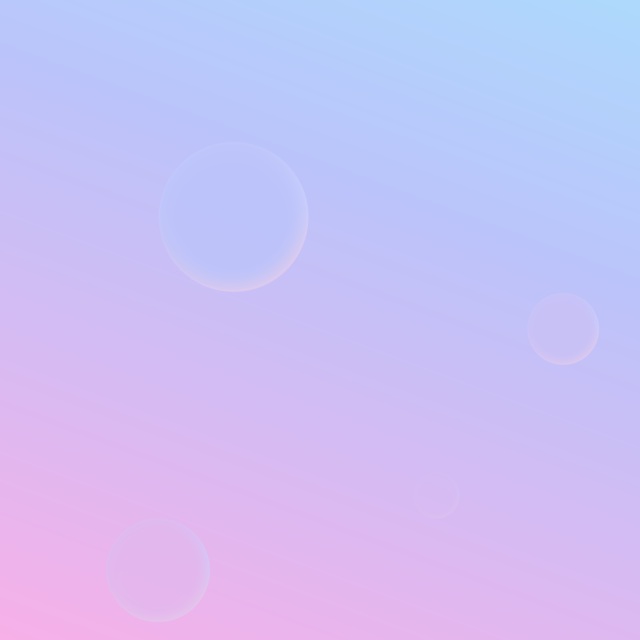
Reproduce this background procedurally as a Shadertoy shader.

```glsl
// Translucent soap bubbles drifting over a slanted pastel gradient.
// The sky blends five colours along one tilted axis; each bubble is a disc
// with a tinted core and a rim glow that is strongest at the lower right.

// Sky colour from pink (t = 0, lower left) to pale cyan (t = 1, upper right)
vec3 skyGradient(float t) {
    vec3 color = mix(vec3(0.97, 0.69, 0.91), vec3(0.86, 0.725, 0.945), clamp(t / 0.29, 0.0, 1.0));
    color = mix(color, vec3(0.80, 0.745, 0.96), clamp((t - 0.29) / 0.17, 0.0, 1.0));
    color = mix(color, vec3(0.735, 0.765, 0.98), clamp((t - 0.46) / 0.20, 0.0, 1.0));
    return mix(color, vec3(0.68, 0.85, 0.99), clamp((t - 0.66) / 0.34, 0.0, 1.0));
}

// Lay one bubble over the sky; shape = centre, radius, rim strength
vec3 addBubble(vec3 color, vec2 p, vec4 shape, vec4 core, float pixel) {
    vec2 offset = p - shape.xy;
    float dist = length(offset);
    float q = dist / shape.z;
    vec2 dir = offset / max(dist, 0.0001);
    float inside = 1.0 - smoothstep(-pixel, pixel, dist - shape.z);

    // Tinted core
    vec3 film = mix(color, core.rgb, core.a);

    // Wide inner glow, plus a thin bright line around the whole edge
    float facing = smoothstep(-0.7, 1.0, dot(dir, vec2(0.68, -0.73)));
    float glow = pow(smoothstep(0.62, 1.03, q), 2.0) * mix(0.15, 0.72, facing);
    float line = smoothstep(0.95, 1.0, q) * 0.16;
    vec3 rimColor = mix(vec3(0.80, 0.82, 0.99), vec3(0.89, 0.80, 0.92),
                        smoothstep(0.35, -0.65, dir.y));
    film = mix(film, rimColor, clamp((glow + line) * shape.w, 0.0, 1.0));

    return mix(color, film, inside);
}

void mainImage(out vec4 fragColor, in vec2 fragCoord) {
    vec2 uv = fragCoord / iResolution.xy;
    float pixel = 0.8 / min(iResolution.x, iResolution.y);

    // Tilted background
    vec3 color = skyGradient(dot(uv, vec2(0.37, 1.0)) / 1.37);

    // Bubbles: placement and rim strength, then core tint and its opacity
    vec4 shapes[4] = vec4[4](
        vec4(0.365, 0.661, 0.117, 1.0),
        vec4(0.880, 0.486, 0.056, 0.9),
        vec4(0.247, 0.109, 0.081, 0.8),
        vec4(0.682, 0.226, 0.036, 0.35));
    vec4 cores[4] = vec4[4](
        vec4(0.735, 0.767, 0.98, 0.85),
        vec4(0.80, 0.755, 0.96, 0.6),
        vec4(0.88, 0.72, 0.93, 0.7),
        vec4(0.84, 0.74, 0.95, 0.3));
    for (int i = 0; i < 4; i++) {
        color = addBubble(color, uv, shapes[i], cores[i], pixel);
    }

    fragColor = vec4(color, 1.0);
}
```
